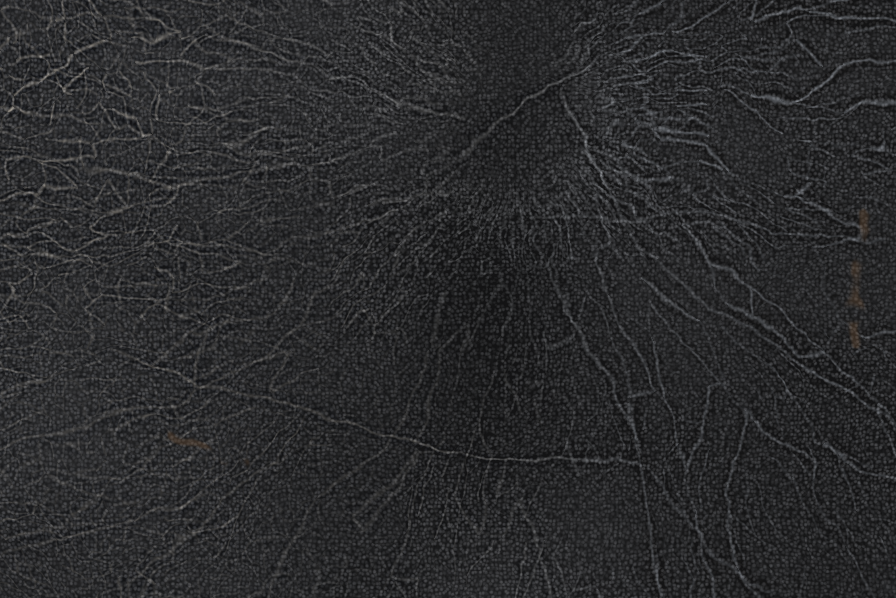
Give the GLSL for this texture, as a Shadertoy shader.

```glsl
// Worn black leather: pebbled grain under a web of raised creases.
// Crease webs are Voronoi borders, fanned in polar space around a hub and
// stretched sideways on the left; a few long folds and scuffs lie on top.

#define BASE_TONE 0.172
#define GRAIN_SCALE 145.0
#define GRAIN_CONTRAST 0.15
#define CREASE_WIDTH 0.0026
#define CREASE_LIGHT 0.17
#define FOLD_LIGHT 0.17
#define HUB vec2(0.86, 0.79)
#define COOL_DARK vec3(0.985, 0.995, 1.03)
#define WARM_RIDGE vec3(1.06, 1.0, 0.90)
#define COOL_RIDGE vec3(0.95, 1.0, 1.06)
#define SCUFF_COLOR vec3(0.31, 0.25, 0.20)

// Long folds as start and end points
const vec4 FOLDS[10] = vec4[10](
    vec4(0.20, 0.40, 0.78, 0.24), vec4(0.78, 0.24, 1.09, 0.20),
    vec4(1.09, 0.20, 1.27, 0.00), vec4(0.90, 0.57, 1.08, 0.22),
    vec4(0.31, 0.97, 0.78, 0.79), vec4(0.88, 0.65, 1.45, 0.61),
    vec4(1.09, 0.58, 1.50, 0.26), vec4(0.00, 0.77, 0.30, 0.70),
    vec4(0.92, 0.82, 1.09, 0.55), vec4(0.76, 0.73, 0.98, 0.88));

vec2 hash22(vec2 p) {
    vec3 a = fract(p.xyx * vec3(0.1031, 0.1030, 0.0973));
    a += dot(a, a.yzx + 33.33);
    return fract((a.xx + a.yz) * a.zy);
}

vec2 noise2(vec2 p) {
    vec2 i = floor(p), f = fract(p);
    f = f * f * (3.0 - 2.0 * f);
    return mix(mix(hash22(i), hash22(i + vec2(1, 0)), f.x),
               mix(hash22(i + vec2(0, 1)), hash22(i + vec2(1, 1)), f.x), f.y);
}

// Light ridge with a dark trough on both sides
float ridge(float d, float width) {
    float t = d / max(width, 0.8 / iResolution.y);
    return 1.25 * exp(-t * t) - 0.42 * exp(-t * t / 9.0);
}

// Voronoi borders; stretch is the size of the gradient of q on the canvas
float creases(vec2 q, vec2 stretch, float width) {
    vec2 cell = floor(q), f = fract(q), nearId = vec2(0), nearPos = vec2(9);
    for (int y = -1; y <= 1; y++)
    for (int x = -1; x <= 1; x++) {
        vec2 o = vec2(x, y), r = o + hash22(cell + o) - f;
        if (dot(r, r) < dot(nearPos, nearPos)) { nearPos = r; nearId = o; }
    }
    float best = 9.0, strength = 0.0;
    for (int y = -2; y <= 2; y++)
    for (int x = -2; x <= 2; x++) {
        vec2 o = vec2(x, y);
        if (o == nearId) continue;
        vec2 r = o + hash22(cell + o) - f;
        vec2 n = normalize(r - nearPos);
        float d = dot(0.5 * (r + nearPos), n) / length(n * stretch);
        if (d < best) {
            best = d;
            strength = hash22(2.0 * cell + o + nearId + 17.0).x;
        }
    }
    return ridge(best, width * (0.6 + 0.6 * strength)) * smoothstep(0.1, 0.9, strength);
}

// Rounded pebbles, each with its own brightness
float pebbles(vec2 q) {
    vec2 cell = floor(q), f = fract(q);
    float v = 0.0;
    for (int y = -1; y <= 1; y++)
    for (int x = -1; x <= 1; x++) {
        vec2 o = vec2(x, y), h = hash22(cell + o);
        float d = length(o + 0.15 + 0.7 * h - f);
        v = max(v, (1.0 - smoothstep(0.1, 0.65, d)) * (0.35 + 0.65 * fract(h.x * 7.0 + h.y * 5.0)));
    }
    return v;
}

// Distance to a segment and position along it
vec2 segment(vec2 p, vec4 s) {
    vec2 a = p - s.xy, b = s.zw - s.xy;
    float h = clamp(dot(a, b) / dot(b, b), 0.0, 1.0);
    return vec2(length(a - b * h), h);
}

void mainImage(out vec4 fragColor, in vec2 fragCoord) {
    vec2 p = fragCoord / iResolution.y;
    vec2 broad = noise2(p * 3.5 + 4.0), patches = noise2(p * 8.0 + 31.0);
    vec2 w = p + 0.05 * (noise2(p * 6.0) - 0.5) + 0.014 * (noise2(p * 27.0) - 0.5)
           + 0.005 * (noise2(p * 75.0) - 0.5);
    float left = 1.0 - smoothstep(0.15, 0.8, p.x);
    float right = smoothstep(0.8, 1.25, p.x);

    // Creases fanned around the hub; the angle seam points up and is faded
    vec2 d = w - HUB;
    float r = max(length(d), 0.01), angle = atan(d.x, -d.y);
    float fan = smoothstep(0.03, 0.16, r) * (1.0 - smoothstep(2.5, 3.0, abs(angle)));
    vec2 polar = vec2(log(r), angle + 0.25 * r);
    float web = fan * (0.45 + 0.4 * right + 0.3 * broad.x)
              * creases(polar * vec2(3.0, 10.0), vec2(3.0, 10.0) / r, CREASE_WIDTH * 1.15);
    web += fan * smoothstep(0.3, 0.7, patches.x) * 0.65
         * creases(polar * vec2(6.0, 23.0) + 40.0, vec2(6.0, 23.0) / r, CREASE_WIDTH * 0.8);

    // Sideways cracks on the left, then a finer even net
    float band = 0.4 + 0.6 * smoothstep(0.3, 0.55, p.y);
    web += left * band * creases(w * vec2(11.0, 30.0), vec2(11.0, 30.0), CREASE_WIDTH);
    web += (0.12 + 0.6 * left) * smoothstep(0.25, 0.7, broad.y)
         * creases(w * 23.0 + 9.0, vec2(23.0), CREASE_WIDTH * 0.85);
    web += (0.22 + 0.2 * left) * creases(w * 52.0 + 70.0, vec2(52.0), CREASE_WIDTH * 0.7);

    // Long folds that fade at their ends
    float folds = 0.0;
    for (int i = 0; i < 10; i++) {
        vec2 s = segment(w, FOLDS[i]);
        float ends = smoothstep(0.0, 0.12, s.y) * smoothstep(0.0, 0.12, 1.0 - s.y);
        folds += ridge(s.x, CREASE_WIDTH * 1.25) * (0.45 + 0.55 * ends) * (0.5 + 0.7 * patches.y);
    }

    // Grain, soft mottling and the dark hollow below the hub
    float grain = pebbles((p + 0.2 * (w - p)) * GRAIN_SCALE) - 0.36;
    float tone = BASE_TONE + GRAIN_CONTRAST * grain * (0.75 + 0.5 * patches.x);
    tone += 0.05 * (noise2(p * 310.0).x - 0.5) + 0.04 * (broad.x - 0.5) + 0.02 * left;
    tone -= 0.035 * exp(-dot((p - vec2(0.81, 0.5)) * vec2(9, 4), (p - vec2(0.81, 0.5)) * vec2(9, 4)));

    // Glossier ridges toward the upper corners
    float gloss = 1.0 + 0.6 * smoothstep(0.45, 0.95, p.y) * max(left, right) * patches.y;
    float relief = (CREASE_LIGHT * web + FOLD_LIGHT * folds) * gloss;
    vec3 ridgeTint = mix(WARM_RIDGE, COOL_RIDGE, smoothstep(0.2, 1.3, p.x + 0.4 * (broad.y - 0.5)));
    vec3 color = max(tone * COOL_DARK + relief * ridgeTint, vec3(0.075, 0.075, 0.08));

    // Brown scuffs worn through the finish
    float scuff = min(segment(w, vec4(1.425, 0.42, 1.425, 0.65)).x, segment(w, vec4(0.28, 0.28, 0.41, 0.225)).x);
    float worn = (1.0 - smoothstep(0.002, 0.009, scuff)) * smoothstep(0.25, 0.65, noise2(p * 38.0).x);
    fragColor = vec4(mix(color, SCUFF_COLOR + 0.1 * grain, 0.7 * worn), 1.0);
}
```
